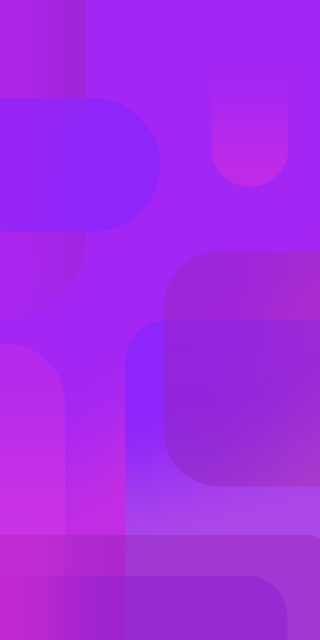
Give the GLSL for this background, as a Shadertoy shader.

```glsl
// Overlapping translucent rounded panels on a violet ground.
// Each panel is a rounded-box distance function, blended in turn with
// a gradient tint. The canvas spans 1 unit across and 2 units up.

const vec2 CANVAS = vec2(1.0, 2.0);
const float OUTSIDE = 0.5;  // how far cropped panels run past the canvas

const vec3 VIOLET       = vec3(0.645, 0.150, 0.955);
const vec3 ORCHID       = vec3(0.755, 0.180, 0.890);
const vec3 PLUM         = vec3(0.600, 0.140, 0.760);
const vec3 PLUM_WARM    = vec3(0.670, 0.200, 0.680);
const vec3 PLUM_DEEP    = vec3(0.570, 0.150, 0.720);
const vec3 INDIGO       = vec3(0.555, 0.145, 0.985);
const vec3 LAVENDER     = vec3(0.675, 0.285, 0.910);
const vec3 MAGENTA      = vec3(0.710, 0.145, 0.890);
const vec3 PINK         = vec3(0.785, 0.200, 0.900);
const vec3 CAPSULE_PINK = vec3(0.745, 0.170, 0.900);
const vec3 BERRY        = vec3(0.720, 0.140, 0.720);
const vec3 GRAPE        = vec3(0.580, 0.140, 0.720);
const vec3 FUCHSIA      = vec3(0.760, 0.140, 0.800);
const vec3 PURPLE       = vec3(0.550, 0.105, 0.820);

// Antialiased coverage of a rounded box given by two opposite corners
float panel(vec2 p, vec2 low, vec2 high, float radius) {
    vec2 q = abs(p - 0.5 * (low + high)) - 0.5 * (high - low) + radius;
    float dist = length(max(q, 0.0)) + min(max(q.x, q.y), 0.0) - radius;
    float edge = 0.75 / iResolution.x;
    return 1.0 - smoothstep(-edge, edge, dist);
}

void mainImage(out vec4 fragColor, in vec2 fragCoord) {
    vec2 p = fragCoord / iResolution.xy * CANVAS;
    float left = -OUTSIDE;
    float right = CANVAS.x + OUTSIDE;
    float below = -OUTSIDE;
    float above = CANVAS.y + OUTSIDE;

    // Ground with a diagonal glow from the lower edge
    float glow = 1.0 - smoothstep(0.16, 0.68, p.y - 0.6 * p.x);
    vec3 color = mix(VIOLET, ORCHID, glow);

    // Tall upper left panel, fading toward its lower left
    float mask = panel(p, vec2(left, 1.010), vec2(0.268, above), 0.24);
    vec3 tint = mix(MAGENTA, PLUM, smoothstep(0.05, 0.26, p.x));
    float fade = mix(0.25, 0.55, smoothstep(1.0, 1.7, p.y));
    color = mix(color, tint, mask * fade);

    // Indigo bar with a round end
    mask = panel(p, vec2(left, 1.276), vec2(0.500, 1.693), 0.208);
    tint = mix(INDIGO + vec3(0.025, 0.0, -0.02), INDIGO, smoothstep(0.0, 0.3, p.x));
    color = mix(color, tint, mask * 0.88);

    // Small capsule dissolving upward
    mask = panel(p, vec2(0.661, 1.417), vec2(0.901, above), 0.12);
    fade = 1.0 - smoothstep(1.42, 1.79, p.y);
    color = mix(color, CAPSULE_PINK, mask * fade);

    // Pink column at the left
    mask = panel(p, vec2(left, below), vec2(0.203, 0.924), 0.18);
    tint = mix(PINK, MAGENTA + vec3(0.0, 0.015, 0.03), smoothstep(0.38, 0.88, p.y));
    color = mix(color, tint, mask * 0.95);

    // Indigo to lavender block at the lower right
    mask = panel(p, vec2(0.391, below), vec2(right, 1.0), 0.13);
    float slope = smoothstep(0.38, 0.86, 1.0 - p.y + 0.25 * p.x);
    color = mix(color, mix(INDIGO, LAVENDER, slope), mask * 0.96);

    // Plum panel over the block
    mask = panel(p, vec2(0.510, 0.479), vec2(right, 1.216), 0.18);
    tint = mix(PLUM_DEEP, PLUM, smoothstep(0.5, 1.0, p.y));
    tint = mix(tint, PLUM_WARM, 0.8 * smoothstep(0.65, 1.05, p.x));
    color = mix(color, tint, mask * 0.5);

    // Wide lower band
    mask = panel(p, vec2(left, below), vec2(1.015, 0.328), 0.05);
    tint = mix(BERRY, GRAPE, smoothstep(0.0, 0.38, p.x));
    color = mix(color, tint, mask * 0.45);

    // Inner lower panel
    mask = panel(p, vec2(left, below), vec2(0.898, 0.201), 0.125);
    tint = mix(FUCHSIA, PURPLE, smoothstep(0.0, 0.4, p.x));
    color = mix(color, tint, mask * 0.48);

    fragColor = vec4(color, 1.0);
}
```
